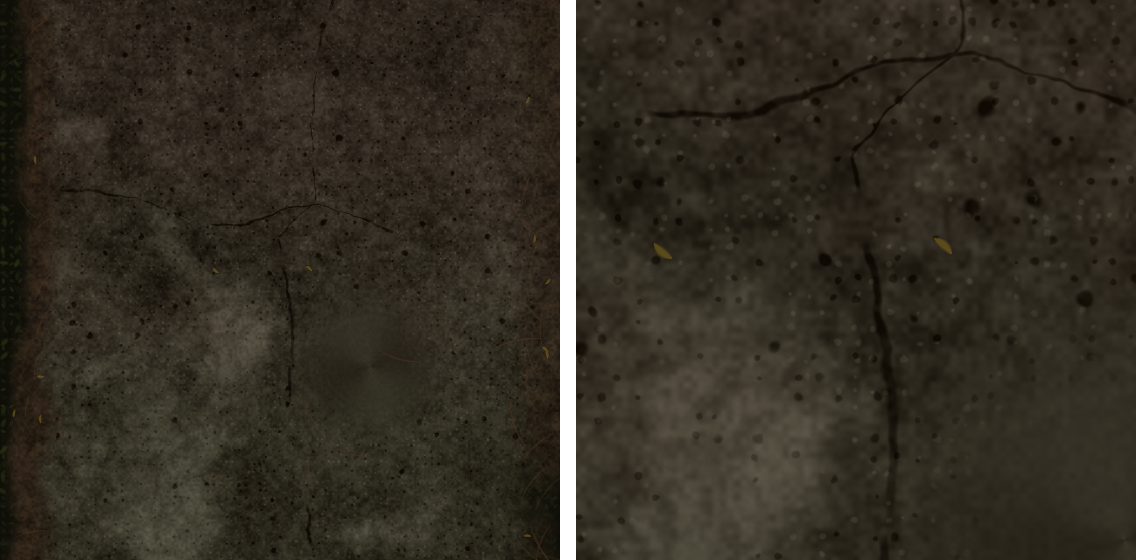
Left: the whole. Right: its middle third, enlarged.
Give the GLSL for this texture, as a WebGL 1 fragment shader.

```glsl
precision highp float;
uniform vec2 u_resolution;

float hash(vec2 p) {
  vec3 q = fract(vec3(p.xyx) * 0.1031);
  q += dot(q, q.yzx + 33.33);
  return fract((q.x + q.y) * q.z);
}

float noise(vec2 p) {
  vec2 i = floor(p), f = fract(p);
  f = f * f * (3.0 - 2.0 * f);
  return mix(mix(hash(i), hash(i + vec2(1, 0)), f.x),
             mix(hash(i + vec2(0, 1)), hash(i + vec2(1, 1)), f.x), f.y);
}

float fbm(vec2 p) {
  float sum = 0.0, amp = 0.533;
  for (int i = 0; i < 4; i++) {
    sum += amp * noise(p);
    p = mat2(1.6, 1.2, -1.2, 1.6) * p + 17.3;
    amp *= 0.5;
  }
  return sum;
}

float blob(vec2 p, vec2 centre, vec2 radius) {
  vec2 d = (p - centre) / radius;
  return exp(-dot(d, d));
}

// One jittered, ragged dot per occupied grid cell
float spots(vec2 p, float density, float size) {
  vec2 id = floor(p);
  vec2 centre = 0.35 + 0.3 * vec2(hash(id + 3.1), hash(id + 8.7));
  float r = size * (0.5 + 0.5 * hash(id + 5.3));
  float d = length(fract(p) - centre) + 0.15 * (noise(p * 4.0) - 0.5);
  return (1.0 - smoothstep(r * 0.4, r, d)) * step(hash(id + 1.9), density);
}

// Tapered stroke with a slight bend
float blade(vec2 p, vec2 centre, float angle, float halfLength, float width) {
  vec2 axis = vec2(cos(angle), sin(angle));
  vec2 q = vec2(dot(p - centre, axis), dot(p - centre, vec2(-axis.y, axis.x)));
  float along = q.x / halfLength;
  float w = width * max(1.0 - along * along, 0.0);
  float d = abs(q.y + 0.15 * halfLength * along * along);
  return (1.0 - smoothstep(w * 0.4, w + 0.0008, d)) * step(abs(along), 1.0);
}

float leaves(vec2 p, float scale) {
  vec2 cell = floor(p * scale);
  float a = 6.28 * hash(cell + 4.0);
  vec2 d = fract(p * scale) - 0.5;
  d = mat2(cos(a), sin(a), -sin(a), cos(a)) * d / vec2(0.46, 0.22);
  return (1.0 - smoothstep(0.4, 1.0, length(d))) * hash(cell + 9.0);
}

float crackShade(float dist, float width) {
  return 1.0 - smoothstep(width * 0.3, width + 0.0012, abs(dist));
}

void main() {
  vec2 p = gl_FragCoord.xy / u_resolution;
  float broad = fbm(p * 5.0), ragged = fbm(p * 18.0 + 40.0);
  float grain = fbm(p * 75.0), fine = noise(p * 240.0);
  vec2 q = p + 0.09 * (vec2(fbm(p * 8.0 + 7.0), fbm(p * 8.0 + 29.0)) - 0.5);

  // Worn pale areas and damp dark ones
  float pale = blob(q, vec2(0.32, 0.19), vec2(0.11, 0.13))
    + 0.9 * blob(q, vec2(0.30, 0.03), vec2(0.08, 0.09))
    + blob(q, vec2(0.43, 0.42), vec2(0.07, 0.08))
    + 0.9 * blob(q + vec2(0.5 * (q.y - 0.55), 0.0), vec2(0.31, 0.56), vec2(0.045, 0.10))
    + 0.85 * blob(q, vec2(0.14, 0.75), vec2(0.06, 0.06))
    + 0.7 * blob(q, vec2(0.65, 0.03), vec2(0.05))
    + 0.6 * blob(q, vec2(0.89, 0.57), vec2(0.07, 0.05))
    + 0.55 * blob(q, vec2(0.74, 0.15), vec2(0.07, 0.09))
    + 0.7 * blob(q, vec2(0.67, 0.735), vec2(0.018))
    + 0.45 * blob(q, vec2(0.14, 0.22), vec2(0.07, 0.20));
  pale = smoothstep(0.25, 0.9, pale + 0.7 * (ragged - 0.5));
  float damp = blob(q, vec2(0.27, 0.475), vec2(0.09, 0.07))
    + 0.8 * blob(q, vec2(0.46, 0.10), vec2(0.07, 0.16))
    + 0.5 * blob(q, vec2(0.75, 0.85), vec2(0.16))
    + 0.6 * blob(q, vec2(0.86, 0.13), vec2(0.06, 0.12));
  damp = smoothstep(0.2, 0.9, damp + 0.6 * (ragged - 0.5));

  float tone = 0.39 + 0.42 * (broad - 0.5) + 0.4 * (ragged - 0.5) + 0.38 * pale - 0.2 * damp;
  float texture = 0.55 * (grain - 0.5) + 0.28 * (fine - 0.5);
  texture += 0.28 * spots(p * 105.0, 0.25, 0.32) * (1.0 - pale);
  texture -= 0.35 * spots(p * 85.0 + 31.0, 0.22, 0.33);
  texture -= 0.5 * spots(p * 34.0 + 11.0, 0.09, 0.26);

  // Smooth rippled smear with opposed light and dark wedges
  vec2 s = p - vec2(0.66, 0.345);
  float smear = 1.0 - smoothstep(0.07, 0.18, length(s) + 0.06 * (broad - 0.5));
  float wedge = cos(2.0 * (atan(s.y, s.x + 0.0001) - 1.9));
  float ripple = sin(length(s) * 420.0 + 5.0 * noise(p * 22.0)) * smoothstep(0.03, 0.12, length(s));
  tone = mix(tone + texture, 0.41 + 0.12 * wedge + 0.035 * ripple + 0.08 * (fine - 0.5), smear * 0.93);

  // Cracks follow wandering curves across and down the slab
  float wander = 0.022 * (fbm(p * 22.0 + 3.0) - 0.5);
  float across = 0.66 - 0.06 * smoothstep(0.15, 0.4, p.x) + 0.03 * smoothstep(0.42, 0.54, p.x)
    - 0.065 * smoothstep(0.56, 0.78, p.x) + 0.05 * smoothstep(0.79, 0.87, p.x);
  float down = 0.5 + 0.06 * smoothstep(0.57, 0.65, p.y) + 0.03 * smoothstep(0.84, 1.0, p.y)
    + 0.02 * (1.0 - smoothstep(0.46, 0.54, p.y)) + 0.035 * (1.0 - smoothstep(0.0, 0.3, p.y));
  float width = 0.0008 + 0.0026 * smoothstep(0.4, 0.7, noise(p * 15.0));
  float crack = crackShade(p.y - across - wander, width)
    * smoothstep(0.09, 0.13, p.x) * (1.0 - smoothstep(0.78, 0.88, p.x));
  crack = max(crack, crackShade(p.x - down - wander, width) * (1.0 - smear));
  tone -= 0.4 * crack * smoothstep(0.2, 0.5, noise(p * 28.0 + 6.0));

  vec3 color = mix(vec3(0.09, 0.07, 0.04), vec3(0.32, 0.30, 0.25), clamp(tone, -0.15, 1.15));
  float upper = smoothstep(0.3, 0.75, p.y + 0.5 * (broad - 0.5));
  color *= mix(vec3(0.98, 1.02, 0.97), vec3(1.03, 0.98, 1.0), upper);

  // Soil and foliage along both sides
  float edge = 0.06 * (fbm(p * 12.0 + 60.0) - 0.5);
  float soil = 1.0 - smoothstep(0.06, 0.11, p.x + edge);
  soil = max(soil, 0.75 * smoothstep(0.89, 0.98, p.x + edge));
  color = mix(color, vec3(0.16, 0.115, 0.075) * (0.35 + 0.9 * grain + 0.4 * fine), soil * 0.85);
  float verge = 1.0 - smoothstep(0.025, 0.06, p.x + edge + 0.025 * smoothstep(0.5, 0.2, p.y));
  verge = max(verge, blob(q, vec2(1.0, 0.05), vec2(0.06, 0.11)));
  float foliage = max(leaves(p + 0.01 * ragged, 42.0), 0.8 * leaves(p.yx + 0.3, 67.0));
  vec3 green = mix(vec3(0.045, 0.05, 0.025), vec3(0.13, 0.17, 0.06), foliage * (0.3 + broad));
  color = mix(color, green, verge * 0.9);

  // Dry stalks near the sides, a few on the slab, and small yellow leaves
  for (int i = 0; i < 48; i++) {
    float n = float(i);
    float a = hash(vec2(n, 2.0)), b = hash(vec2(n, 7.0)), c = hash(vec2(n, 13.0));
    float x = mix(0.02 + 0.10 * b, 1.0 - 0.09 * b, step(0.6, a));
    x = mix(x, 0.15 + 0.7 * b, step(mod(n, 9.0), 0.5));
    float stalk = blade(p, vec2(x, c), 1.57 + 3.0 * (hash(vec2(n, 19.0)) - 0.5), 0.015 + 0.035 * a, 0.0014);
    color = mix(color, vec3(0.29, 0.19, 0.12), stalk * (0.25 + 0.4 * b));
    float fallen = blade(p, vec2(x, fract(c + 0.37)), 6.28 * a, 0.007, 0.0026);
    color = mix(color, vec3(0.42, 0.34, 0.10), fallen * step(mod(n, 4.0), 0.5) * 0.75);
  }
  gl_FragColor = vec4(color, 1.0);
}
```
